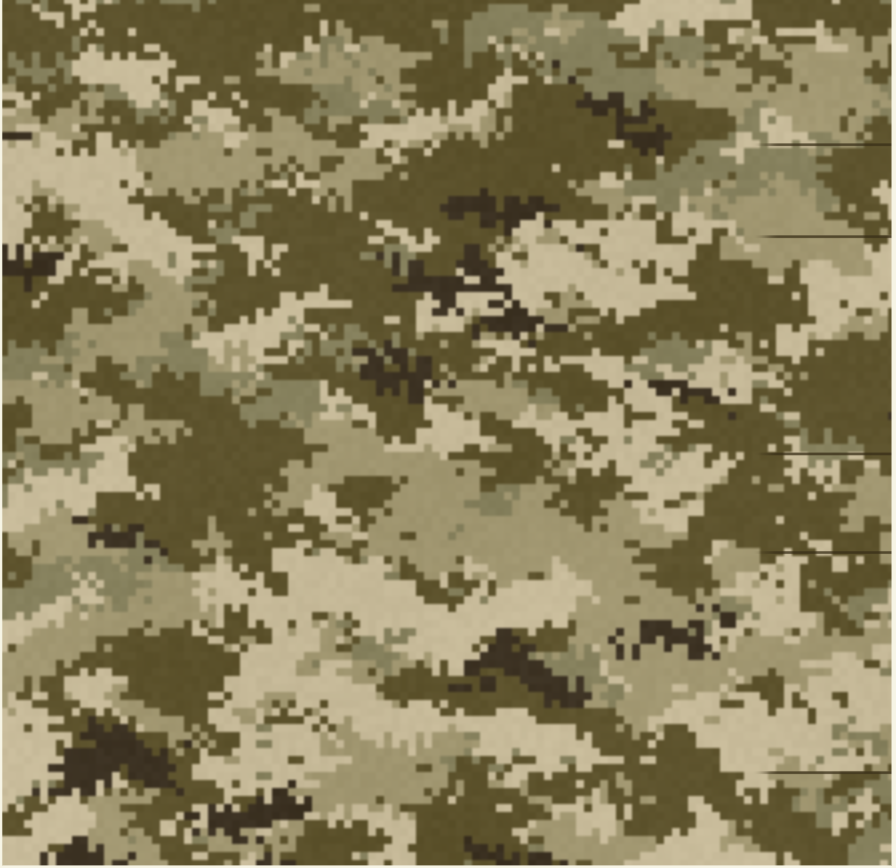
Give the GLSL for this pattern, as a Shadertoy shader.

```glsl
float hash(vec2 p) {
    p = fract(p * vec2(0.1031, 0.1137) + 0.37);
    p += dot(p, p.yx + 33.33);
    return fract((p.x + p.y) * p.x * 17.3);
}

// Random value of the nearest scattered seed
float cellularValue(vec2 p, float layer) {
    vec2 home = floor(p);
    float nearest = 9.0, value = 0.0;
    for (int y = -1; y <= 1; y++)
    for (int x = -1; x <= 1; x++) {
        vec2 id = home + vec2(x, y);
        vec2 seed = id + vec2(hash(id + layer), hash(id + layer + 41.0));
        float d = length(seed - p);
        if (d < nearest) {
            nearest = d;
            value = hash(id + layer + 83.0);
        }
    }
    return value;
}

// Colour of one square of the grid
vec3 camouflage(vec2 square) {
    // Ragged steps and slow bends of the outlines
    vec2 jag = vec2(hash(floor(square / vec2(2, 1))),
                    hash(floor(square / vec2(1, 2)) + 57.0)) - 0.5;
    vec2 p = square + jag * vec2(5.0, 2.6);
    p += vec2(2.6, 1.4) * sin(square.yx * vec2(0.31, 0.23) + vec2(0.7, 2.1));
    p += vec2(1.3, 0.8) * sin(square.yx * vec2(0.83, 0.61) + square * 0.17);

    // Broad patches broken up by finer ones
    float broad = cellularValue(p / vec2(17.0, 10.0), 3.0);
    float fine = cellularValue(p / vec2(7.5, 4.2), 19.0);
    float choice = cellularValue(p / vec2(10.0, 5.5), 29.0);
    float tone = choice < 0.42 ? fine : broad;

    // Stray squares
    vec2 stray = floor(square / vec2(2, 1));
    if (hash(stray + 131.0) > 0.985) tone = hash(stray + 173.0);

    vec3 olive = vec3(0.36, 0.32, 0.17);
    vec3 sage = vec3(0.52, 0.50, 0.36);
    vec3 khaki = vec3(0.63, 0.59, 0.44);
    vec3 tan_ = vec3(0.78, 0.73, 0.60);
    vec3 color = tone < 0.41 ? olive : tone < 0.555 ? sage : tone < 0.755 ? khaki : tan_;

    // Dark slanted blots
    vec2 slanted = vec2(p.x, p.y + 0.3 * p.x);
    if (cellularValue(slanted / vec2(10.0, 3.8), 61.0) > 0.958)
        color = vec3(0.23, 0.19, 0.13);

    return color + 0.025 * (hash(square + 211.0) - 0.5);
}

void mainImage(out vec4 fragColor, in vec2 fragCoord) {
    vec2 uv = fragCoord / iResolution.xy;
    vec2 grid = fragCoord / iResolution.x * 112.0 - 0.5;
    vec2 square = floor(grid);
    vec2 blend = smoothstep(0.22, 0.78, fract(grid));

    // Squares with soft edges
    vec3 color = mix(
        mix(camouflage(square), camouflage(square + vec2(1, 0)), blend.x),
        mix(camouflage(square + vec2(0, 1)), camouflage(square + vec2(1, 1)), blend.x),
        blend.y);
    color += 0.008 * sin(uv.x * 9.0 + 2.0 * sin(uv.y * 7.0));

    // Thin dark creases at the right
    for (int i = 0; i < 5; i++) {
        float height = (float(i) + 0.15 + 0.7 * hash(vec2(i, 5))) / 5.0;
        float crease = 1.0 - smoothstep(0.0006, 0.0025, abs(uv.y - height));
        color = mix(color, vec3(0.22, 0.18, 0.09), 0.75 * crease * smoothstep(0.84, 0.87, uv.x));
    }

    // Pale rim
    float inside = min(uv.x - 0.0025, min(0.995 - uv.x, uv.y - 0.003));
    color = mix(vec3(0.97, 0.96, 0.90), color, smoothstep(-0.001, 0.001, inside));

    fragColor = vec4(color, 1.0);
}
```
